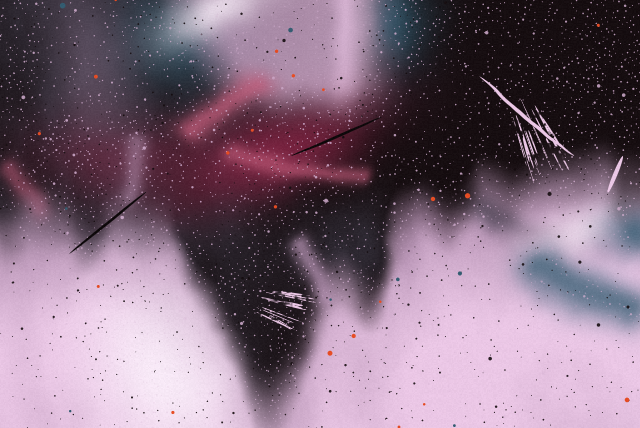
This background is drawn by a WebGL 2 fragment shader. Its source:

```glsl
#version 300 es
precision highp float;
// Smoky pink, crimson and teal clouds over near-black, splattered with paint.
// Soft warped glows build the clouds; hashed cells scatter the specks, and
// tapered segments, alone or in looped bundles, make the crisp scratches.
uniform vec2 u_resolution;
out vec4 outColor;

const vec3 BLACK = vec3(0.085, 0.052, 0.063), SLATE = vec3(0.23, 0.22, 0.27);
const vec3 TEAL = vec3(0.20, 0.36, 0.44), CRIMSON = vec3(0.50, 0.14, 0.26);
const vec3 ROSE = vec3(0.76, 0.36, 0.48), MAUVE = vec3(0.72, 0.58, 0.71);
const vec3 PINK = vec3(0.92, 0.78, 0.90), WHITE = vec3(0.98, 0.94, 0.98);

float hash(vec2 p) { return fract(sin(dot(p, vec2(127.1, 311.7))) * 43758.5); }

float noise(vec2 p) {
  vec2 i = floor(p), f = fract(p);
  f = f * f * (3.0 - 2.0 * f);
  return mix(mix(hash(i), hash(i + vec2(1, 0)), f.x),
             mix(hash(i + vec2(0, 1)), hash(i + vec2(1, 1)), f.x), f.y);
}

float fbm(vec2 p) {
  float sum = 0.0, amp = 0.53;
  for (int i = 0; i < 4; i++, amp *= 0.5) {
    sum += amp * noise(p);
    p = mat2(1.6, 1.2, -1.2, 1.6) * p + 7.3;
  }
  return sum;
}

vec2 rotate(vec2 p, float a) { return mat2(cos(a), -sin(a), sin(a), cos(a)) * p; }

// Soft ellipse: center in xy, radii in zw.
float blob(vec2 p, vec4 e, float angle) {
  vec2 q = rotate(p - e.xy, angle) / e.zw;
  return exp(-dot(q, q));
}

// Distance to the segment xy-zw, and the position along it.
vec2 segment(vec2 p, vec4 s) {
  vec2 d = s.zw - s.xy;
  float t = clamp(dot(p - s.xy, d) / dot(d, d), 0.0, 1.0);
  return vec2(length(p - s.xy - d * t), t);
}

float wisp(vec2 p, vec4 s, float radius) {
  float d = segment(p, s).x / radius;
  return exp(-d * d);
}

float stroke(vec2 p, vec4 s, float width, float px) {
  vec2 g = segment(p, s);
  return clamp((width * sqrt(4.0 * g.y * (1.0 - g.y)) - g.x) / px + 0.5, 0.0, 1.0);
}

// Bundle of broken, nearly parallel strokes.
float bundle(vec2 p, vec4 s, vec2 spread, float seed, float px) {
  float cover = 0.0;
  for (int i = 0; i < 12; i++) {
    vec2 k = vec2(float(i), seed), side = spread * (hash(k) - 0.5);
    vec2 start = mix(s.xy, s.zw, 0.45 * hash(k + 3.1)) + side;
    vec2 end = mix(s.zw, s.xy, 0.4 * hash(k + 5.7)) + side * 1.5;
    cover = max(cover, stroke(p, vec4(start, end), 0.0008 + 0.002 * hash(k + 9.2), px));
  }
  return cover * smoothstep(0.2, 0.5, noise(p * 110.0 + seed));
}

// Round specks, one per cell at most: coverage and a random tint value.
vec2 specks(vec2 p, float cells, float density, float radius, float seed, float px) {
  vec2 q = rotate(p, seed) * cells + seed * 17.0, id = floor(q);
  vec2 center = 0.25 + 0.5 * vec2(hash(id + 1.3), hash(id + 4.9));
  float r = radius * (0.4 + 0.6 * pow(hash(id + 8.1), 2.0));
  float cover = clamp((r - length(fract(q) - center) / cells) / px + 0.5, 0.0, 1.0);
  return vec2(cover * step(hash(id + 2.7), density), hash(id + 6.4));
}

// Pale lower bank: mauve to white, stained with teal.
vec3 bankColor(vec2 w, float depth) {
  vec3 c = mix(MAUVE, PINK, clamp(depth, 0.0, 1.0));
  c = mix(c, WHITE, 0.85 * blob(w, vec4(0.38, 0.12, 0.17, 0.20), 0.3));
  c = mix(c, WHITE, 0.6 * blob(w, vec4(1.36, 0.48, 0.13, 0.06), 0.5));
  c = mix(c, TEAL, 0.8 * blob(w, vec4(1.50, 0.47, 0.08, 0.07), 0.0));
  c = mix(c, TEAL, 0.75 * wisp(w, vec4(1.27, 0.38, 1.50, 0.26), 0.05));
  return mix(c, SLATE, 0.6 * blob(w, vec4(1.15, 0.50, 0.10, 0.035), -0.3));
}

vec3 clouds(vec2 p) {
  vec2 w = p + 0.09 * (vec2(fbm(p * 4.0), fbm(p * 4.0 + 31.0)) - 0.5);
  float smoke = fbm(w * vec2(7, 4)), streak = noise(w * vec2(15, 2));
  // Slate haze and a lavender column with teal flanks.
  vec3 c = mix(BLACK, SLATE, smoke * (1.0 - smoothstep(0.3, 0.9, p.x)));
  c = mix(c, MAUVE, 0.3 * blob(w, vec4(0.23, 0.84, 0.10, 0.22), 0.2));
  c = mix(c, SLATE, smoke * blob(w, vec4(0.82, 0.42, 0.12, 0.10), 0.4));
  c = mix(c, TEAL, 0.7 * blob(w, vec4(0.45, 0.93, 0.13, 0.12), 0.0));
  c = mix(c, TEAL, 0.8 * blob(w, vec4(0.93, 0.97, 0.09, 0.14), 0.0));
  float column = smoothstep(0.42, 0.58, w.x + 0.5 * w.y - 0.45) * smoothstep(0.68, 0.84, w.y);
  column *= 1.0 - smoothstep(0.78, 0.98, w.x);
  c = mix(c, mix(MAUVE, PINK, streak * 0.7), column * (0.75 + 0.25 * streak));
  c = mix(c, WHITE, 0.75 * blob(w, vec4(0.52, 0.99, 0.13, 0.05), 0.5));
  // Crimson folds and rosy wisps.
  c = mix(c, CRIMSON, 0.9 * blob(w, vec4(0.65, 0.66, 0.23, 0.09), 0.35));
  c = mix(c, CRIMSON, 0.45 * blob(w, vec4(0.28, 0.64, 0.22, 0.10), 0.0));
  c = mix(c, ROSE, 0.75 * wisp(w, vec4(0.46, 0.71, 0.60, 0.81), 0.035));
  c = mix(c, ROSE, 0.6 * wisp(w, vec4(0.55, 0.65, 0.84, 0.59), 0.022));
  c = mix(c, MAUVE, 0.5 * wisp(w, vec4(0.33, 0.68, 0.30, 0.56), 0.025));
  c = mix(c, ROSE, 0.5 * wisp(w, vec4(0.01, 0.60, 0.08, 0.50), 0.025));
  // Bank outline, notched by a dark tongue.
  vec2 notch = (w.x - vec2(0.62, 0.86)) / vec2(0.14, 0.09);
  float edge = 0.47 + 0.12 * smoothstep(0.85, 1.45, w.x) - dot(vec2(0.36, 0.14), exp(-notch * notch)) - w.y;
  float bank = smoothstep(-0.09, 0.10, edge + 0.1 * streak - 0.05);
  c = mix(c, bankColor(w, 0.8 * smoothstep(0.0, 0.34, edge) + 0.9 * smoke - 0.2), bank);
  return mix(c, MAUVE, 0.7 * wisp(w, vec4(0.71, 0.43, 0.76, 0.30), 0.025));
}

void main() {
  vec2 p = gl_FragCoord.xy / u_resolution.y;
  float px = 1.0 / u_resolution.y, drift = 0.5 + noise(p * 6.0), dark = 0.0, light = 0.0;
  vec3 color = clouds(p);
  // Specks in three sizes, gathered into loose drifts.
  for (float k = 0.0; k < 3.0; k++) {
    float cells = 84.0 * pow(0.45, k), radius = 0.0019 * pow(1.6, k);
    dark = max(dark, specks(p, cells * 0.75, 0.18 * drift, radius, k + 0.4, px).x);
    light = max(light, specks(p, cells, (0.42 - 0.14 * k) * drift, radius, k + 3.7, px).x);
  }
  color = mix(color, BLACK, 0.9 * dark);
  color = mix(color, MAUVE + 0.1, light * (0.85 - 0.6 * smoothstep(0.4, 0.7, color.g)));
  vec2 tinted = specks(p, 12.0, 0.11, 0.007, 0.8, px);
  color = mix(color, mix(vec3(0.9, 0.3, 0.14), TEAL, step(0.6, tinted.y)), tinted.x);
  // Black hairlines and white scrapes.
  vec2 bent = p + 0.006 * (noise(p * 25.0) - 0.5);
  float ink = stroke(bent, vec4(0.68, 0.635, 0.89, 0.725), 0.003, px);
  ink = max(ink, stroke(bent, vec4(0.165, 0.41, 0.34, 0.55), 0.003, px));
  color = mix(color, BLACK * 0.6, ink);
  float scrape = bundle(p, vec4(1.21, 0.77, 1.29, 0.58), vec2(0.07, 0.02), 2.0, px);
  scrape = max(scrape, bundle(p, vec4(0.60, 0.30, 0.73, 0.26), vec2(0.02, 0.06), 5.0, px));
  scrape = max(scrape, stroke(bent, vec4(1.12, 0.82, 1.34, 0.635), 0.004, px));
  scrape = max(scrape, stroke(p, vec4(1.42, 0.55, 1.455, 0.635), 0.005, px));
  color = mix(color, PINK, scrape);
  outColor = vec4(color + 0.025 * (hash(floor(p * 342.0)) - 0.5), 1.0);
}
```
